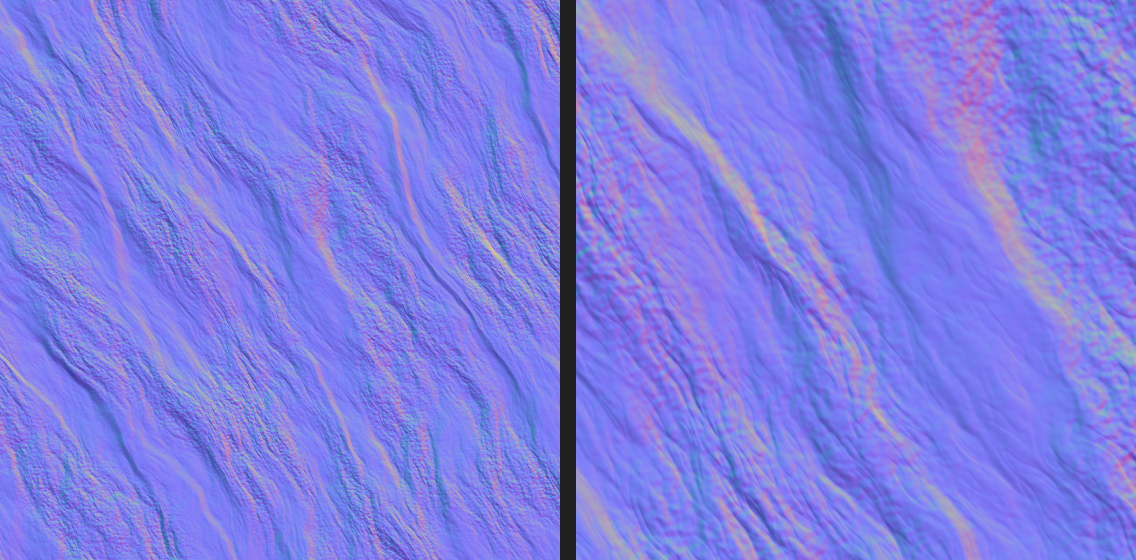
Left, the full canvas; right, a detail of the centre.
Write a WebGL 1 fragment shader that draws this texture map.

```glsl
precision highp float;
// Tangent-space normal map of weathered, fibrous rock. A height field of slabs,
// narrow ledges and thin wrinkles runs along a slanted grain; its softened slope
// gives red and green, and blue sinks where the surface is steep or rough.

uniform vec2 u_resolution;

#define GRAIN_ANGLE 0.53    // tilt of the across-grain axis, radians
#define MEANDER 0.09        // sideways wander of the strands
#define LEDGE_HEIGHT 0.009  // height of the large cliffs
#define SLAB_LIFT 0.008     // rise of each slab before its drop
#define WRINKLE_STEP 0.11   // height of wrinkle steps, relative to their size
#define CREASE_SLOPE 0.16   // steepness of the creases between fibres
#define GRIT_SLOPE 0.30     // steepness of the fine grit
#define SOFTNESS 0.50       // share of the slope kept in red and green
#define BLUE_FALL 2.6       // how fast blue sinks with steepness
#define SAMPLE_STEP 0.0008  // half distance of the slope samples

float hash(vec2 p) {
  return fract(sin(dot(p, vec2(127.1, 311.7))) * 43758.55);
}

// Contribution of one lattice corner with a random unit gradient
float corner(vec2 cell, vec2 offset) {
  float a = 6.2832 * hash(cell);
  return dot(vec2(cos(a), sin(a)), offset);
}

// Gradient noise, roughly -0.7 to 0.7
float noise(vec2 p) {
  vec2 i = floor(p), f = fract(p);
  vec2 u = f * f * f * (f * (f * 6.0 - 15.0) + 10.0);
  vec2 e = vec2(1.0, 0.0);
  return mix(mix(corner(i, f), corner(i + e.xy, f - e.xy), u.x),
             mix(corner(i + e.yx, f - e.yx), corner(i + e.xx, f - e.xx), u.x), u.y);
}

// Thin steps along zero lines plus soft creases, finer octaves less stretched
float wrinkles(vec2 q) {
  float sum = 0.0;
  vec2 freq = vec2(19.0, 5.0);
  for (int i = 0; i < 4; i++) {
    float n = noise(q * freq + float(i) * 19.3);
    float ledge = smoothstep(-0.13, 0.13, n + 0.1);
    float crease = sqrt(n * n + 0.002);
    sum += (WRINKLE_STEP * ledge + CREASE_SLOPE * crease) / freq.x;
    freq *= vec2(1.9, 2.1);
  }
  return sum;
}

// Closeness to a ledge line, 1 on the line
float nearLedge(float n, float width) {
  return 1.0 - smoothstep(0.0, width, abs(n));
}

float height(vec2 p) {
  // Grain coordinates: x across, y along, bent at three scales
  float c = cos(GRAIN_ANGLE), s = sin(GRAIN_ANGLE);
  vec2 q = vec2(c * p.x + s * p.y, s * p.x - c * p.y) + 3.0;
  q.x += MEANDER * noise(q * vec2(2.5, 2.0));
  q.x += 0.018 * noise(q * vec2(12.0, 8.0) + 5.0);
  q.x += 0.0045 * noise(q * vec2(40.0, 32.0) + 9.0);

  // Where the surface is worn smooth and where it stays rough
  float wear = smoothstep(-0.3, 0.4, noise(q * vec2(6.0, 2.5) + 31.0));
  float rough = smoothstep(-0.25, 0.35, noise(q * vec2(10.0, 3.5) + 47.0));

  // Cliffs facing either way, at the zero lines of two noises
  float wide = noise(q * vec2(8.0, 1.5) + 11.0);
  float fine = noise(q * vec2(15.0, 3.2) + 23.0);
  float wideWidth = mix(0.06, 0.22, wear);
  float fineWidth = mix(0.28, 0.08, wear);
  float h = LEDGE_HEIGHT * smoothstep(-wideWidth, wideWidth, wide);
  h += 0.4 * LEDGE_HEIGHT * smoothstep(-fineWidth, fineWidth, fine);

  // Slabs that rise gently and drop steeply on one side
  float slab = fract(q.x * 6.0 + 2.0 * noise(q * vec2(3.0, 1.3) + 61.0));
  float drop = smoothstep(0.88, 1.0, slab);
  h += SLAB_LIFT * mix(0.5, 1.2, wear) * (slab - drop);
  h += 0.007 * noise(q * vec2(9.0, 3.5) + 71.0);

  // Wrinkles everywhere, grit mostly on rough ground and steep faces
  float edge = max(nearLedge(wide, wideWidth), 0.7 * nearLedge(fine, fineWidth));
  edge = max(edge, drop * (1.0 - smoothstep(0.97, 1.0, slab)));
  h += wrinkles(q) * mix(0.5, 1.25, rough);
  float grit = noise(p * 150.0 + 83.0) / 150.0 + noise(p * 235.0) / 235.0;
  h += GRIT_SLOPE * grit * (0.12 + 0.5 * rough + 0.7 * edge * rough);
  return h;
}

void main() {
  vec2 p = gl_FragCoord.xy / u_resolution;
  vec2 e = vec2(SAMPLE_STEP, 0.0);
  vec2 slope = vec2(height(p + e.xy) - height(p - e.xy),
                    height(p + e.yx) - height(p - e.yx)) / (2.0 * SAMPLE_STEP);
  vec2 lean = normalize(vec3(-slope * SOFTNESS, 1.0)).xy;
  float blue = 0.5 + 0.47 * inversesqrt(1.0 + BLUE_FALL * dot(slope, slope));
  gl_FragColor = vec4(lean * 0.5 + 0.5, blue, 1.0);
}
```
